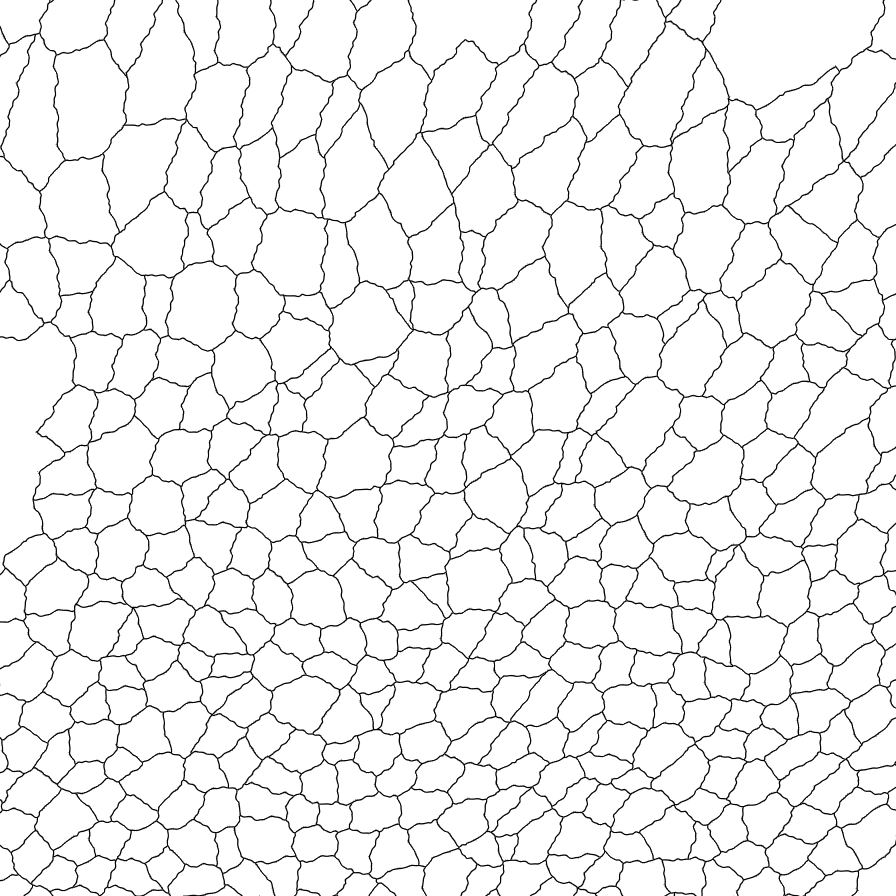
Reproduce this pattern procedurally as a WebGL 2 fragment shader.

```glsl
#version 300 es
precision highp float;
// Thin wobbly outlines of a cell tissue, small cells below, tall ones above.

uniform vec2 u_resolution;
out vec4 fragColor;

vec3 hash3(vec2 cell) {
    vec3 k = vec3(dot(cell, vec2(12.7, 31.1)), dot(cell, vec2(26.9, 18.3)),
                  dot(cell, vec2(41.9, 37.1)));
    return fract(sin(k) * 4375.85);
}

// Layered sines roughen the walls at ever finer scales.
vec2 roughen(vec2 p) {
    for (int i = 0; i < 3; i++) {
        float freq = 150.0 * exp2(float(i));
        vec2 turned = p.yx + 0.6 * p * vec2(1.0, -1.0);
        p += 0.3 / freq * sin(freq * turned + vec2(1.0, 4.0) + float(i));
    }
    return p;
}

// Canvas to tissue space, where every cell is about one unit wide.
vec2 toTissue(vec2 p) {
    p += 0.008 * sin(p.yx * vec2(17.0, 14.0) + vec2(0.5, 2.0));
    vec2 swell = p - vec2(0.1, 0.88);
    p -= 0.35 * swell * exp(-dot(swell, swell) / 0.02);
    return vec2(23.0 * p.x * (1.0 - 0.25 * p.y), 20.5 * atan(1.3 * p.y));
}

// Seed position in xy, size weight in z; odd rows are staggered.
vec3 seedOf(vec2 cell) {
    vec3 h = hash3(cell);
    vec2 pos = cell + 0.5 + 0.75 * (h.xy - 0.5);
    pos.x += 0.5 * mod(cell.y, 2.0);
    return vec3(pos, 0.4 * h.z * h.z * h.z);
}

// Empty bays along the rim of the tissue.
bool isEmpty(vec2 s) {
    return length((s - vec2(-0.3, 12.0)) / vec2(1.6, 3.0)) < 1.0
        || length((s - vec2(15.5, 19.0)) / vec2(1.3, 0.9)) < 1.0
        || length((s - vec2(9.5, 19.2)) / vec2(1.5, 0.9)) < 1.0
        || length(s - vec2(23.0, 0.0)) < 1.6;
}

float power(vec2 q, vec3 seed) {
    vec2 d = q - seed.xy;
    return dot(d, d) - seed.z;
}

// Distance in pixels to the nearest wall of a weighted cellular pattern.
float wallDistance(vec2 q) {
    vec2 stepX = dFdx(q), stepY = dFdy(q), base = floor(q);
    vec3 own = vec3(0.0);
    float ownPower = 1e3;
    for (int y = -2; y <= 2; y++)
    for (int x = -3; x <= 2; x++) {
        vec3 seed = seedOf(base + vec2(x, y));
        float pw = power(q, seed);
        if (pw < ownPower) { ownPower = pw; own = seed; }
    }
    bool ownEmpty = isEmpty(own.xy);
    float nearest = 1e3;
    for (int y = -2; y <= 2; y++)
    for (int x = -3; x <= 2; x++) {
        vec3 seed = seedOf(base + vec2(x, y));
        vec2 across = seed.xy - own.xy;
        if (dot(across, across) < 1e-6 || (ownEmpty && isEmpty(seed.xy))) continue;
        float gap = 0.5 * (power(q, seed) - ownPower);
        vec2 slope = vec2(dot(across, stepX), dot(across, stepY));
        nearest = min(nearest, gap / max(length(slope), 1e-6));
    }
    return nearest;
}

void main() {
    vec2 p = gl_FragCoord.xy / u_resolution;
    float dist = wallDistance(toTissue(roughen(p)));

    // Coverage of a line that may be thinner than one pixel.
    float width = 0.00142 * u_resolution.y;
    float ink = clamp(0.5 * width + 0.5 - dist, 0.0, min(width, 1.0));
    fragColor = vec4(vec3(1.0 - ink), 1.0);
}
```
